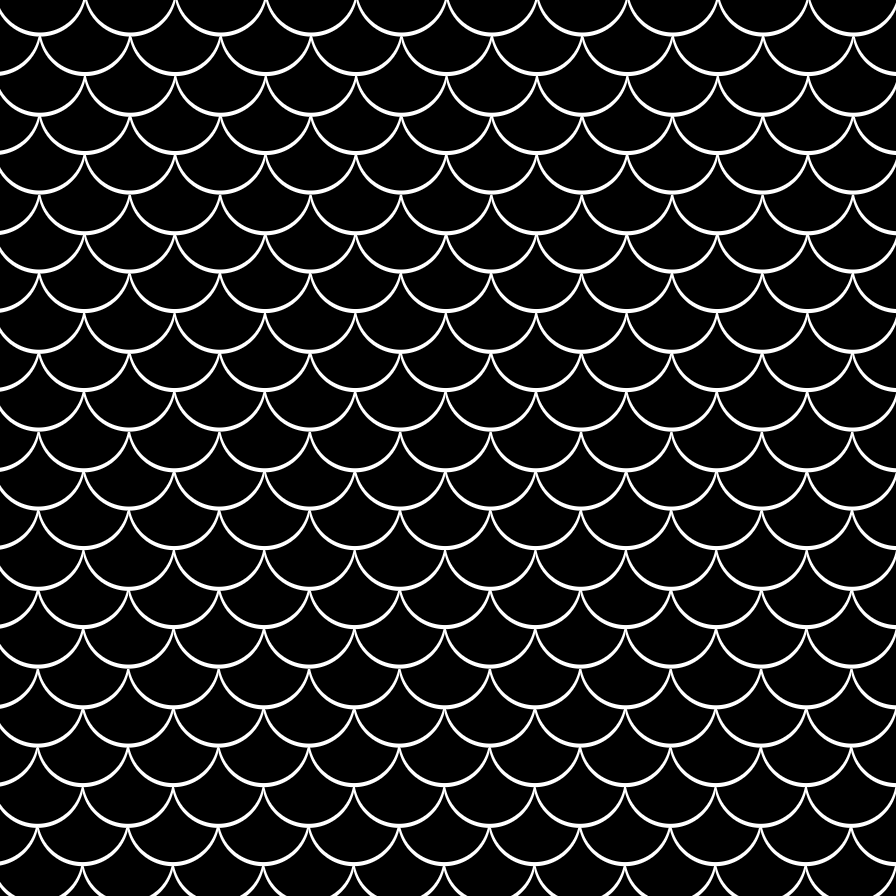
A WebGL 1 fragment shader for this pattern:

```glsl
precision highp float;
// Fish-scale pattern: staggered rows of tapered white arcs on black.

#define PITCH 0.1009          // width of one scale
#define ROW_STEP 0.04409      // distance between rows
#define FIRST_ROW 0.0390      // depth of the first row's lowest points
#define FIRST_X 0.0446        // centre of the first scale
#define ROW_DRIFT -0.00014    // sideways slip per row
#define ROW_WOBBLE 0.0009     // uneven row spacing, cycling every three rows
#define RADIUS 0.0510         // radius of each arc
#define WIDTH_BOTTOM 0.0046   // stroke width at the lowest point
#define WIDTH_SIDE 0.0018     // stroke width where the arc turns vertical
#define INK vec3(1.0)
#define GROUND vec3(0.0)

uniform vec2 u_resolution;

const float TAU = 6.2831853;

// Coverage of one row of arcs; p.y runs downward from the top edge.
float scaleRow(vec2 p, float row, float pixel) {
  float stagger = 0.5 * mod(row, 2.0);
  float column = (p.x - FIRST_X - row * ROW_DRIFT) / PITCH - stagger;
  float wobble = ROW_WOBBLE * cos(TAU * (row - 2.0) / 3.0);
  float bottom = FIRST_ROW + row * ROW_STEP + wobble;

  // Position relative to the centre of the nearest arc.
  vec2 q = vec2((fract(column + 0.5) - 0.5) * PITCH, p.y - bottom + RADIUS);
  float dist = max(length(q), 1e-5);
  float width = mix(WIDTH_SIDE, WIDTH_BOTTOM, max(q.y / dist, 0.0));
  float stroke = clamp(0.5 + (0.5 * width - abs(dist - RADIUS)) / pixel, 0.0, 1.0);

  // Keep only the part below the cusps shared with the neighbours.
  float cusp = sqrt(RADIUS * RADIUS - 0.25 * PITCH * PITCH);
  return stroke * clamp(0.5 + (q.y - cusp) / pixel, 0.0, 1.0);
}

void main() {
  float pixel = 1.0 / u_resolution.y;
  vec2 p = gl_FragCoord.xy * pixel;
  p.y = 1.0 - p.y;

  // Strokes from three consecutive rows can reach this point.
  float row = floor((p.y - FIRST_ROW) / ROW_STEP);
  float ink = 0.0;
  for (int i = 0; i < 3; i++) {
    ink = max(ink, scaleRow(p, row + float(i), pixel));
  }
  gl_FragColor = vec4(mix(GROUND, INK, ink), 1.0);
}
```
